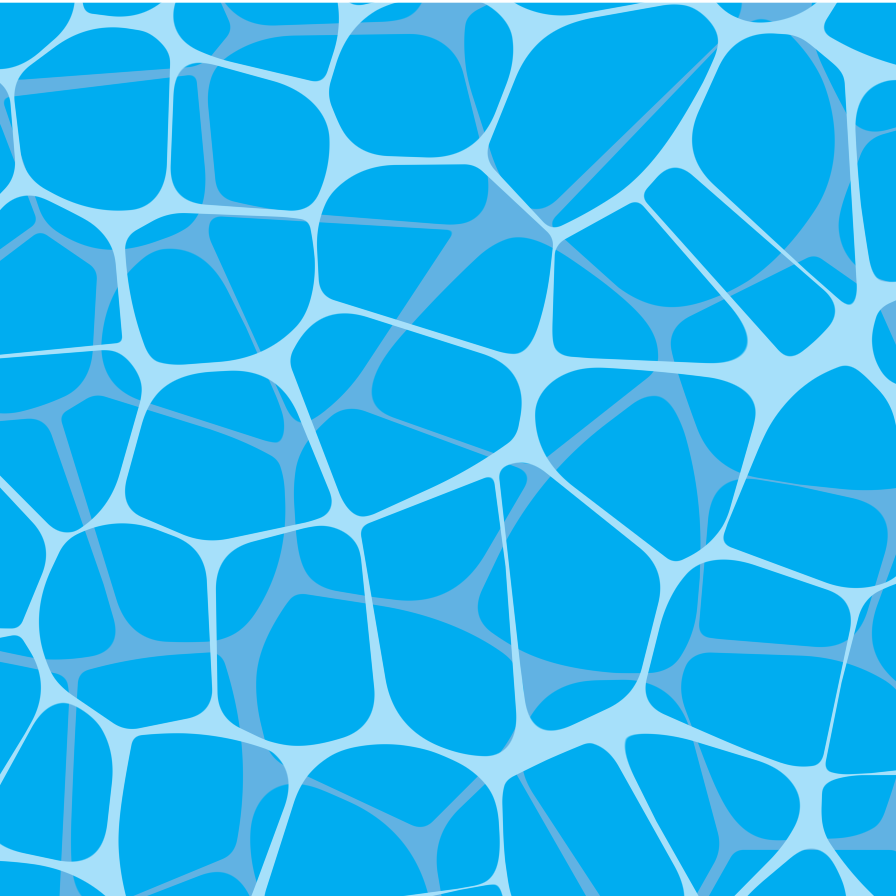
A Shadertoy shader for this texture:

```glsl
// Stylised pool water: two flat nets of caustic lines over plain cyan.
// Each net is a jittered Voronoi pattern whose cell walls are slightly tilted
// and joined by a smooth minimum, giving tapered lines and filleted junctions.

#define WATER_COLOR vec3(0.0, 0.68, 0.94)
#define DEEP_COLOR vec3(0.38, 0.70, 0.89)
#define LIGHT_COLOR vec3(0.65, 0.88, 0.98)
#define LIGHT_CELLS 5.2
#define DEEP_CELLS 4.5
#define JITTER 0.92
#define WALL_MIN 0.009
#define WALL_MAX 0.030
#define WALL_TILT 0.06
#define FILLET_MIN 0.04
#define FILLET_MAX 0.36
#define MARGIN 0.003

vec2 hash2(vec2 p) {
    vec3 q = fract(p.xyx * vec3(0.1031, 0.1030, 0.0973));
    q += dot(q, q.yzx + 33.33);
    return fract((q.xx + q.yz) * q.zy);
}

vec2 cellSite(vec2 id, float seed) {
    return id + 0.5 + JITTER * (hash2(id + seed) - 0.5);
}

float smoothMin(float a, float b, float radius) {
    float h = max(radius - abs(a - b), 0.0) / radius;
    return min(a, b) - 0.25 * h * h * radius;
}

// Signed distance to the net, in cell units; negative inside a line.
float netDistance(vec2 p, float seed) {
    // Find the nearest site
    vec2 base = floor(p), homeId = base, home = vec2(0.0);
    float nearest = 1e5;
    for (int y = -2; y <= 2; y++)
    for (int x = -2; x <= 2; x++) {
        vec2 id = base + vec2(x, y);
        vec2 site = cellSite(id, seed);
        float dist = dot(site - p, site - p);
        if (dist < nearest) {
            nearest = dist;
            homeId = id;
            home = site;
        }
    }

    // Blend the distances to the walls shared with all neighbours
    float net = 1.0;
    for (int y = -2; y <= 2; y++)
    for (int x = -2; x <= 2; x++) {
        if (x == 0 && y == 0) continue;
        vec2 id = homeId + vec2(x, y);
        vec2 site = cellSite(id, seed);
        vec2 normal = normalize(site - home);
        vec2 toWall = 0.5 * (home + site) - p;
        float wall = dot(toWall, normal);
        float along = dot(toWall, vec2(-normal.y, normal.x));

        vec2 shared = hash2(homeId + id + seed + 71.0);
        vec2 side = hash2(homeId * 3.0 + id * 7.0 + seed + 19.0);
        float halfWidth = mix(WALL_MIN, WALL_MAX, shared.x);
        float tilted = wall + along * WALL_TILT * (2.0 * side.x - 1.0) - halfWidth;
        float line = min(tilted, wall - 0.5 * WALL_MIN);
        // Squaring favours sharp corners over wide fillets
        net = smoothMin(net, line, mix(FILLET_MIN, FILLET_MAX, side.y * side.y));
    }
    return net;
}

// Antialiased coverage of one net
float netMask(vec2 uv, float cells, float seed) {
    float pixel = cells / min(iResolution.x, iResolution.y);
    float dist = netDistance(uv * cells, seed);
    return 1.0 - smoothstep(-0.65 * pixel, 0.65 * pixel, dist);
}

void mainImage(out vec4 fragColor, in vec2 fragCoord) {
    float size = min(iResolution.x, iResolution.y);
    vec2 uv = fragCoord / size;

    // The dim net lies below the bright one
    vec3 color = WATER_COLOR;
    color = mix(color, DEEP_COLOR, netMask(uv + 0.37, DEEP_CELLS, 137.0));
    color = mix(color, LIGHT_COLOR, netMask(uv, LIGHT_CELLS, 23.0));

    // Thin white margin along the top edge
    float fromTop = iResolution.y / size - uv.y;
    float margin = clamp((MARGIN - fromTop) * size + 0.5, 0.0, 1.0);
    fragColor = vec4(mix(color, vec3(1.0), margin), 1.0);
}
```
